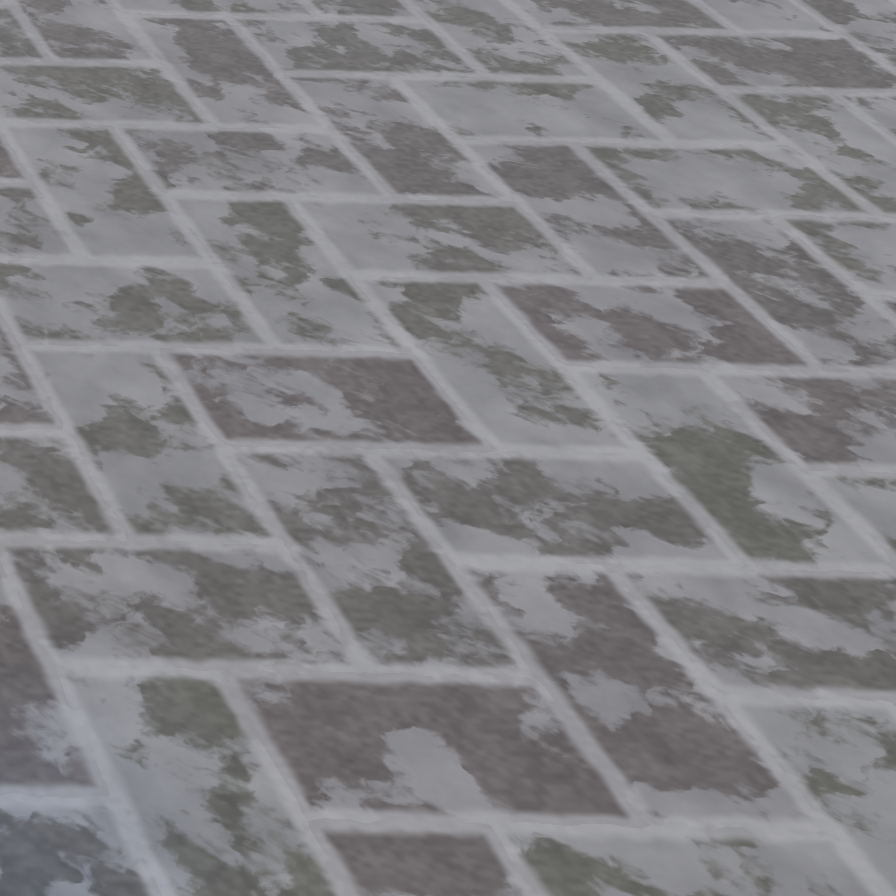
Reproduce this texture procedurally as a Shadertoy shader.

```glsl
// Frost-dusted herringbone paving seen in perspective.
// Screen points are projected onto the ground, the nearest brick of a
// two-vector lattice is found, and layered noise spreads frost over it.

const float W = 0.53;   // brick width, with brick length as the unit

float hash(vec2 p) {
    vec3 q = fract(vec3(p.xyx) * vec3(0.1031, 0.1030, 0.0973));
    q += dot(q, q.yzx + 33.33);
    return fract((q.x + q.y) * q.z);
}

float noise(vec2 p) {
    vec2 i = floor(p), f = fract(p);
    f = f * f * (3.0 - 2.0 * f);
    return mix(mix(hash(i), hash(i + vec2(1, 0)), f.x),
               mix(hash(i + vec2(0, 1)), hash(i + vec2(1, 1)), f.x), f.y);
}

float fbm(vec2 p) {
    float sum = 0.0, amp = 0.5;
    for (int i = 0; i < 5; i++) {
        sum += amp * noise(p);
        p = mat2(1.6, 1.2, -1.2, 1.6) * p + 7.3;
        amp *= 0.55;
    }
    return sum / 1.055;
}

float box(vec2 p, vec2 halfSize) {
    vec2 q = abs(p) - halfSize;
    return length(max(q, 0.0)) + min(max(q.x, q.y), 0.0);
}

// Returns the signed distance to the nearest brick and its lattice id.
vec3 herringbone(vec2 g) {
    vec2 base = floor(vec2((g.x + g.y) / (2.0 * W), (g.y - g.x) * 0.5));
    vec3 best = vec3(9.0, 0.0, 0.0);
    vec2 halfSize = 0.5 * vec2(W, 1.0) - 0.047;
    for (int i = -1; i <= 0; i++)
    for (int j = 0; j <= 1; j++) {
        vec2 id = base + vec2(i, j);
        vec2 p = g - id.x * vec2(W) - id.y * vec2(-1, 1);
        float upright = box(p - vec2(0.5 * W, 0.5), halfSize) - 0.012;
        float flat_ = box(p - vec2(W + 0.5, 0.5 * W), halfSize.yx) - 0.012;
        if (upright < best.x) best = vec3(upright, id);
        if (flat_ < best.x) best = vec3(flat_, id + 50.5);
    }
    return best;
}

void mainImage(out vec4 fragColor, in vec2 fragCoord) {
    vec2 uv = fragCoord / iResolution.xy;

    // Project the canvas, measured from its top left, onto the ground
    mat3 view = mat3(0.3086, 0.0065, 0.0,
                     0.1133, 0.1576, -0.128,
                     0.2461, 0.4974, 1.0);
    vec3 h = inverse(view) * vec3(uv.x, 1.0 - uv.y, 1.0);
    vec2 g = h.xy / h.z;

    // Bricks with slightly ragged edges
    vec2 ragged = vec2(noise(g * 17.0), noise(g * 17.0 + 40.0)) - 0.5;
    vec3 brick = herringbone(g + 0.016 * ragged);
    float seed = hash(brick.yz * 3.0 + 211.0);

    // Worn stone: grey, faintly warm or green from brick to brick
    float grain = noise(g * vec2(38.0, 52.0));
    float mottle = fbm(g * 9.0 + 60.0);
    vec3 stone = vec3(0.33 + 0.09 * mottle + 0.055 * grain);
    stone += mix(vec3(0.012, -0.006, 0.0), vec3(0.0, 0.003, -0.012), seed);

    // Frost patches, broken up differently on every brick
    vec2 q = g * vec2(4.6, 5.6) + seed * 37.0 + 100.0;
    float patches = fbm(q + 0.7 * fbm(q * 1.7 + 20.0));
    patches += 0.17 * (seed - 0.5) + 0.05 * (grain - 0.5);
    float frost = smoothstep(0.42, 0.58, patches);
    float cloud = fbm(g * 5.0 + 90.0);
    vec3 frostColor = vec3(0.555, 0.557, 0.575) + 0.16 * (cloud - 0.5);
    vec3 color = mix(stone, frostColor, 0.95 * frost);

    // Pale filled joints, softly dusted
    float joint = smoothstep(-0.022, 0.018, brick.x);
    vec3 jointColor = vec3(0.62, 0.622, 0.64) + 0.07 * (cloud - 0.5)
                    + 0.025 * (grain - 0.5);
    color = mix(color, jointColor, joint * (0.85 + 0.15 * frost));

    // Haze far away and a cool cast in the near corner
    color = mix(color, vec3(0.58, 0.58, 0.60), 0.22 * uv.y * uv.y);
    color += vec3(-0.02, 0.0, 0.03) * smoothstep(0.35, 0.0, length(uv));
    fragColor = vec4(color, 1.0);
}
```
